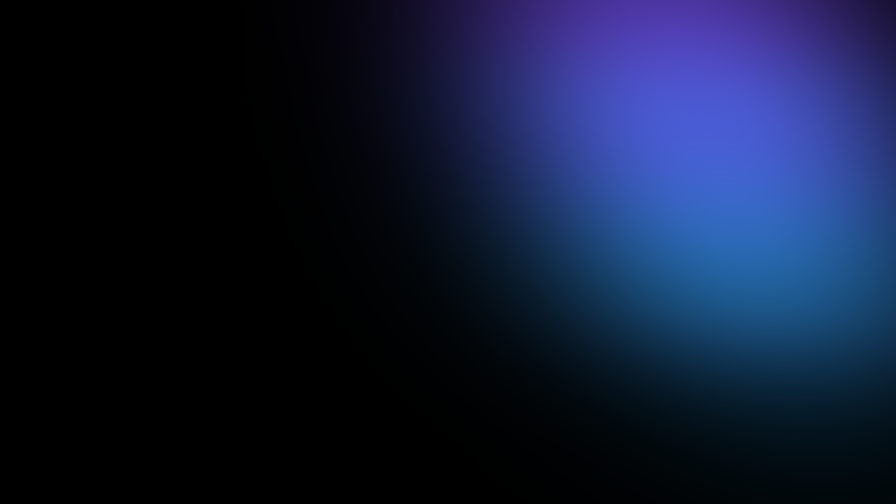
A Shadertoy shader for this background:

```glsl
// A soft violet-to-teal glow leaning across the upper right of a black field.

#define GLOW_CENTER vec2(1.40, 0.745)  // in canvas heights
#define GLOW_RADII  vec2(0.385, 0.44)  // distance to half brightness
#define GLOW_LEAN   0.33               // sideways drift per unit of descent
#define GLOW_FALLOFF 2.4               // above 2 gives a flatter core
#define VIOLET vec3(0.36, 0.25, 0.76)
#define INDIGO vec3(0.29, 0.36, 0.83)
#define AZURE  vec3(0.17, 0.51, 0.82)
#define TEAL   vec3(0.05, 0.32, 0.48)

// Brightness of a sheared ellipse, one half at its radii.
float glowStrength(vec2 p) {
    vec2 offset = p - GLOW_CENTER;
    offset.x += GLOW_LEAN * offset.y;
    float radius = length(offset / GLOW_RADII);
    return exp2(-pow(radius, GLOW_FALLOFF));
}

// Vertical colour ramp, from teal below to violet above.
vec3 glowColor(float height) {
    vec3 color = mix(TEAL, AZURE, smoothstep(0.08, 0.40, height));
    color = mix(color, INDIGO, smoothstep(0.40, 0.77, height));
    return mix(color, VIOLET, smoothstep(0.74, 1.02, height));
}

void mainImage(out vec4 fragColor, in vec2 fragCoord) {
    vec2 p = fragCoord / iResolution.y;
    fragColor = vec4(glowColor(p.y) * glowStrength(p), 1.0);
}
```
